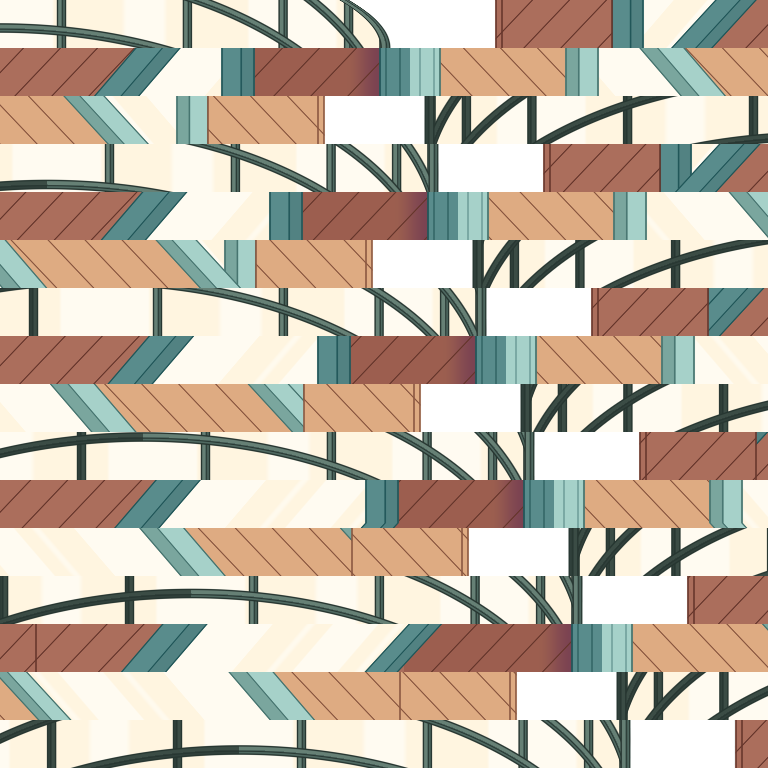
A three.js fragment shader for this pattern:

```glsl
varying vec2 vUv;

const vec3 CREAM = vec3(1.0, 0.985, 0.945);
const vec3 STRAW = vec3(1.0, 0.96, 0.88);
const vec3 IRON = vec3(0.15, 0.21, 0.19);

float band(float x, float a, float b) {
  return smoothstep(a - 0.8, a + 0.8, x) * (1.0 - smoothstep(b - 0.8, b + 0.8, x));
}

float stroke(float x, float halfWidth) {
  return 1.0 - smoothstep(halfWidth - 0.7, halfWidth + 0.7, abs(x));
}

// Two-toned teal moulding with dark edges
vec3 trim(vec3 col, float x, float a, float b, float lit) {
  float split = mix(a, b, 0.6);
  vec3 dark = mix(vec3(0.35, 0.55, 0.55), vec3(0.32, 0.51, 0.51), step(split, x));
  vec3 pale = mix(vec3(0.65, 0.82, 0.79), vec3(0.48, 0.65, 0.62), step(split, x));
  vec3 edge = mix(vec3(0.13, 0.34, 0.35), vec3(0.28, 0.46, 0.44), lit);
  col = mix(col, mix(dark, pale, lit), band(x, a, b));
  float lines = max(stroke(x - split, 0.8), max(stroke(x - a, 0.9), stroke(x - b, 0.9)));
  return mix(col, edge, lines);
}

// Symmetric facade: brick on the left half, tan on the right
vec3 facade(float u, float v) {
  float m = 738.0 - abs(u - 738.0);
  float lit = step(738.0, u);
  float outer = m + 0.92 * v;
  float middle = m + 0.86 * v;
  float inner = m + 0.92 * max(v - 187.0, 0.0);

  vec3 brick = mix(vec3(0.67, 0.43, 0.36), vec3(0.61, 0.37, 0.31), step(540.0, m));
  brick = mix(brick, vec3(0.48, 0.26, 0.32), smoothstep(674.0, 708.0, m));
  vec3 wall = mix(brick, vec3(0.87, 0.67, 0.51), lit);
  vec3 seam = mix(vec3(0.40, 0.21, 0.17), vec3(0.54, 0.34, 0.25), lit);
  float hatch = stroke(mod(m + 0.95 * v, 37.0) - 18.5, 0.8);
  wall = mix(wall, seam, hatch);

  // Pale slanted rays behind the walls
  float ray = sin(middle * 0.055) + 0.6 * sin(middle * 0.13 + 1.0);
  vec3 col = mix(CREAM, STRAW, smoothstep(0.2, 0.35, ray));

  col = trim(col, m, 172.0, 203.0, lit);
  float panel = band(outer, 316.0, 2000.0) * band(middle, -500.0, 464.0);
  col = mix(col, wall, panel);
  col = trim(col, outer, 276.0, 316.0, lit);
  col = trim(col, middle, 464.0, 508.0, lit);
  col = mix(col, wall, band(inner, 582.0, 2000.0));
  col = trim(col, inner, 550.0, 582.0, lit);

  // Outer pier with its narrow corner strip
  col = mix(col, wall, band(m, 55.0, 172.0));
  col = mix(col, seam, max(stroke(m - 62.0, 0.8), stroke(m - 172.0, 0.8)));
  col = mix(col, seam, stroke(m - 56.0, 0.8));

  // Central column
  col = trim(col, m, 708.0, 768.0, lit);
  col = mix(col, vec3(0.18, 0.38, 0.38), max(stroke(m - 714.0, 0.7), stroke(m - 728.0, 0.7)) * (1.0 - 0.5 * lit));
  return mix(vec3(1.0), col, band(m, 55.0, 2000.0));
}

// Iron bar, outlined, with a lighter face beside a shaded one
vec3 bar(vec3 col, float x, float halfWidth, float lit) {
  vec3 face = mix(vec3(0.23, 0.30, 0.27), vec3(0.40, 0.50, 0.46), lit);
  vec3 shade = mix(vec3(0.19, 0.25, 0.23), vec3(0.31, 0.41, 0.38), lit);
  col = mix(col, IRON, stroke(x, halfWidth));
  col = mix(col, mix(face, shade, step(0.0, x)), stroke(x, halfWidth - 1.4));
  return mix(col, IRON, stroke(x - 1.2, 0.5));
}

// Glass dome with vertical ribs and elliptical rings
vec3 dome(float u, float v) {
  float side = u - 1911.5;
  float d = abs(side);
  float lit = step(0.0, side);
  float rim = 391.0 - 0.018 * pow(min(v, 0.0), 2.0);
  float pane = sin(u * 0.045) + 0.7 * sin(u * 0.021 + 2.0);
  vec3 col = mix(CREAM, STRAW, smoothstep(-0.1, 0.1, pane));

  for (int i = 0; i < 5; i++) {
    float k = float(i);
    col = bar(col, d - 62.0 - k * (141.0 - 15.1 * k), 4.7, lit);
  }

  float root = sqrt(max(1.0 - d * d / 152881.0, 0.004));
  float slope = 235.0 * d / (152881.0 * root);
  float height = v - 235.0 * (1.0 - root) + 20.0;
  float ring = mod(height + 30.25, 60.5) - 30.25;
  col = bar(col, ring / sqrt(1.0 + slope * slope), 4.8, lit);
  col = bar(col, d - rim + 5.0, 5.0, lit);
  return mix(col, vec3(1.0), smoothstep(rim - 0.8, rim + 0.8, d));
}

void main() {
  // Sixteen strips wrap one long scene onto the square
  vec2 p = vec2(vUv.x, 1.0 - vUv.y) * vec2(768.0, 16.0);
  float along = floor(p.y) * 768.0 + p.x - 440.0;
  float course = floor(along / 2352.0);
  float u = along - course * 2352.0;
  float v = 48.0 * (course + fract(p.y));

  vec3 col = u < 1471.0 ? facade(u, v) : dome(u, v);
  gl_FragColor = vec4(col, 1.0);
}
```
